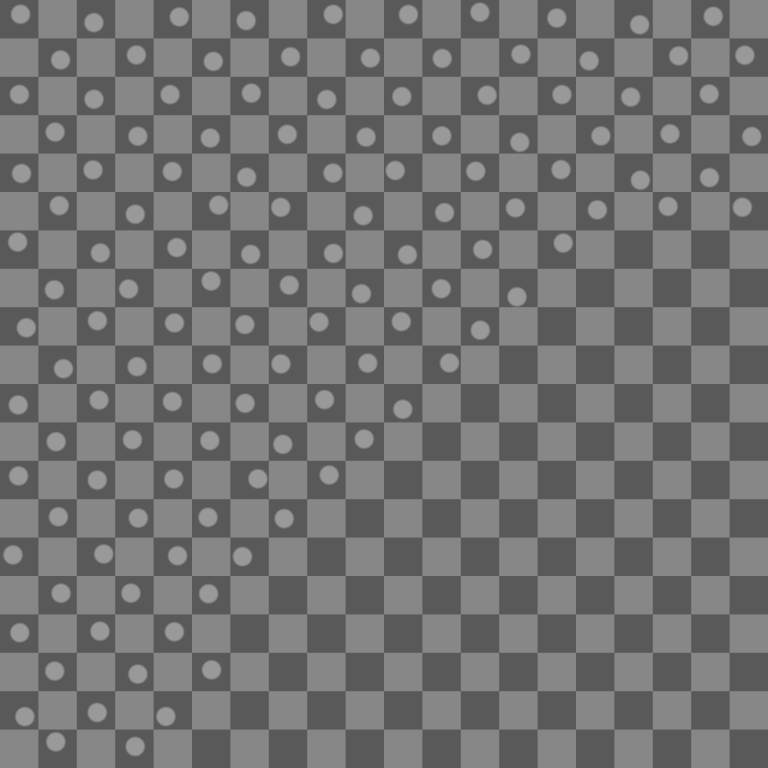
Write a Shadertoy shader that draws this pattern.

```glsl
vec2 hash22(vec2 p)
{
    vec3 q = fract(p.xyx * vec3(0.1031, 0.1030, 0.0973));
    q += dot(q, q.yzx + 33.33);
    return fract((q.xx + q.yz) * q.zy);
}

// Cells along the left and top carry dots, stepping off down a diagonal
bool hasDot(vec2 cell)
{
    float row = 19.0 - cell.y;
    float reach = row > 16.5 ? 23.0 : 21.0;
    return mod(cell.x + cell.y, 2.0) > 0.5
        && (row < 5.5 || cell.x + row < reach);
}

void mainImage(out vec4 fragColor, in vec2 fragCoord)
{
    vec2 p = fragCoord / iResolution.y * 20.0;
    float pixel = 20.0 / iResolution.y;
    vec2 cell = floor(p);

    // Checkerboard with edges one pixel wide
    vec2 wave = clamp(sin(3.14159 * p) * 2.0 / (3.14159 * pixel), -1.0, 1.0);
    vec3 color = mix(vec3(0.35), vec3(0.53), 0.5 + 0.5 * wave.x * wave.y);

    // Dots jittered around the centres of the dark squares
    if (hasDot(cell)) {
        vec2 jitter = 0.12 * (hash22(cell) + hash22(cell + 57.0) - 1.0) * 2.0;
        float edge = length(p - cell - 0.5 - jitter) - 0.245;
        float softness = max(pixel, 0.04);
        color = mix(color, vec3(0.60), smoothstep(softness, -softness, edge));
    }

    fragColor = vec4(color, 1.0);
}
```
